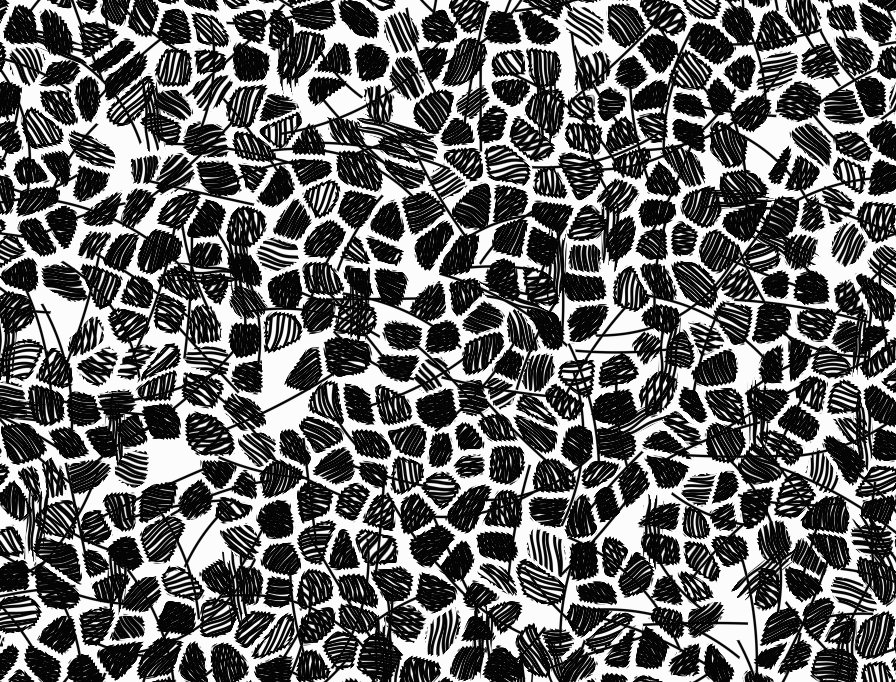
Write a Shadertoy shader that draws this pattern.

```glsl
// Densely packed pen-scribbled blobs with loose strands and long stroke bundles.
// Rounded Voronoi cells bound the blobs; each is filled with uneven hatching.
// All lengths are fractions of the canvas height.

const vec3 PAPER = vec3(0.99);
const vec3 INK = vec3(0.015);
const float CELL = 0.055;
const float PEN = 0.0044;

float hash(vec2 p) {
    return fract(sin(dot(p, vec2(127.1, 311.7))) * 43758.55);
}

vec2 hash2(vec2 p) {
    return vec2(hash(p), hash(p + 57.3));
}

vec2 rotate(vec2 p, float angle) {
    float c = cos(angle), s = sin(angle);
    return vec2(c * p.x + s * p.y, c * p.y - s * p.x);
}

float coverage(float d, float pixel) {
    return smoothstep(0.75 * pixel, -0.75 * pixel, d);
}

vec2 site(vec2 id) {
    return id + 0.5 + 0.8 * (hash2(id) - 0.5);
}

// Cell whose site lies nearest to g
vec2 nearestCell(vec2 g) {
    vec2 best = floor(g);
    float bestDist = 9.0;
    for (int y = -2; y <= 2; y++)
    for (int x = -2; x <= 2; x++) {
        vec2 id = floor(g) + vec2(x, y);
        float d = length(site(id) - g);
        if (d < bestDist) { bestDist = d; best = id; }
    }
    return best;
}

// Distance to the cell border, with corners rounded by an exponential minimum
float borderDistance(vec2 g, vec2 id, float roundness) {
    vec2 home = site(id);
    float sum = 0.0;
    for (int y = -2; y <= 2; y++)
    for (int x = -2; x <= 2; x++) {
        if (x == 0 && y == 0) continue;
        vec2 other = site(id + vec2(x, y));
        float d = dot(0.5 * (home + other) - g, normalize(other - home));
        sum += exp(-d / roundness);
    }
    return -roundness * log(sum);
}

// Parallel pen strokes along x, with random offsets, tilts and bends
float hatch(vec2 q, float gap, float width, float seed) {
    float y = q.y + 0.0012 * sin(q.x * 110.0 + seed * 40.0);
    float d = 1.0;
    for (int i = -1; i <= 1; i++) {
        float row = floor(y / gap) + float(i);
        vec2 r = hash2(vec2(row, seed * 91.0)) - 0.5;
        float center = (row + 0.5 + 0.6 * r.x) * gap + 0.2 * r.y * q.x;
        d = min(d, abs(y - center));
    }
    return d - 0.5 * width;
}

// One scribbled blob per cell, from solid to open
float blobInk(vec2 p, float pixel) {
    vec2 g = p / CELL;
    vec2 id = nearestCell(g);
    vec2 kind = hash2(id + 13.7);
    vec2 form = hash2(id + 31.1);
    if (hash(id + 71.9) < 0.04) return 0.0;

    vec2 q = rotate(g - site(id), 6.283 * form.x);
    vec2 radii = vec2(0.74, mix(0.4, 0.66, form.y));
    float oval = (length(q / radii) - 1.0) * radii.y;
    float border = 0.045 + 0.05 * kind.y - borderDistance(g, id, 0.06);
    float shape = max(oval, border) * CELL;

    q *= CELL;
    shape += 0.0012 * sin(q.y * 900.0 + 5.0 * sin(q.x * 200.0));
    float gap = mix(0.0036, 0.0088, kind.x * kind.x);
    float strokes = hatch(q, gap, PEN, form.x);
    if (kind.y > 0.4)
        strokes = min(strokes, hatch(rotate(q, 0.4), gap * 1.3, PEN, form.y));
    if (form.y > 0.35)
        strokes = min(strokes, abs(shape + 0.5 * PEN) - 0.5 * PEN);
    return coverage(max(shape, strokes), pixel);
}

// Scattered long bundles, mostly upright
float bundleInk(vec2 p, float size, float pixel) {
    vec2 base = floor(p / size);
    float ink = 0.0;
    for (int y = -1; y <= 1; y++)
    for (int x = -1; x <= 1; x++) {
        vec2 id = base + vec2(x, y);
        vec2 r = hash2(id + 5.3);
        if (r.x > 0.42) continue;
        float turn = r.y < 0.55 ? 1.57 + 0.3 * (r.y - 0.3) : 6.283 * r.y;
        vec2 q = rotate(p - (id + hash2(id + 8.1)) * size, turn);
        float ends = abs(q.x) - 0.046 - 0.009 * sin(q.y * 500.0 + r.x * 60.0);
        float side = abs(q.y) - 0.014 - 0.05 * q.x * (r.x - 0.1);
        float d = max(max(ends, side), hatch(q, 0.0062, 0.0038, r.y));
        ink = max(ink, coverage(d, pixel));
    }
    return ink;
}

// Curved single strands threading through the gaps
float strandInk(vec2 p, float size, float seed, float pixel) {
    vec2 base = floor(p / size);
    float ink = 0.0;
    for (int y = -1; y <= 1; y++)
    for (int x = -1; x <= 1; x++) {
        vec2 id = base + vec2(x, y);
        vec2 r = hash2(id + seed);
        vec2 q = rotate(p - (id + hash2(id + seed + 3.7)) * size, 3.1416 * r.x);
        float bend = 5.0 * (r.y - 0.5);
        float d = abs(q.y - bend * q.x * q.x) / sqrt(1.0 + 4.0 * bend * bend * q.x * q.x);
        d = max(d - 0.0018, abs(q.x) - size * mix(0.5, 0.95, r.y));
        ink = max(ink, coverage(d, pixel));
    }
    return ink;
}

void mainImage(out vec4 fragColor, in vec2 fragCoord) {
    vec2 p = fragCoord / iResolution.y;
    float pixel = 1.0 / iResolution.y;
    vec2 warped = p + 0.009 * sin(p.yx * vec2(31.0, 27.0) + vec2(1.0, 4.0));

    float ink = blobInk(warped, pixel);
    ink = max(ink, bundleInk(p, 0.16, pixel));
    ink = max(ink, strandInk(p, 0.11, 17.0, pixel));
    ink = max(ink, strandInk(p, 0.13, 43.0, pixel));
    fragColor = vec4(mix(PAPER, INK, ink), 1.0);
}
```
